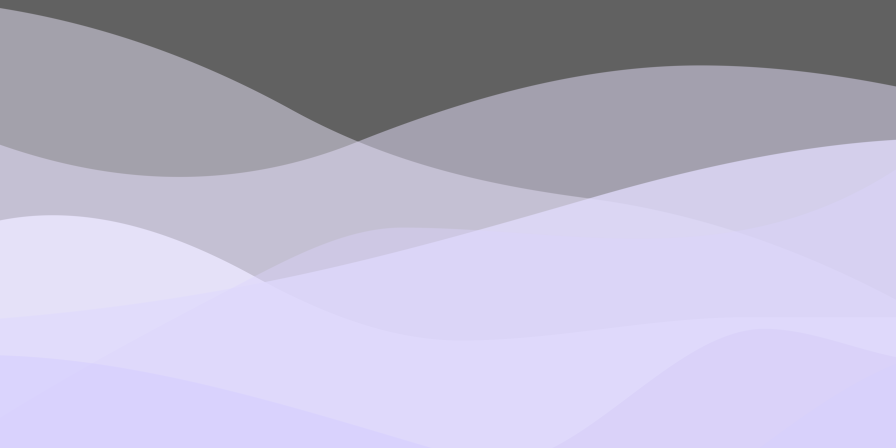
Give the GLSL for this background, as a Shadertoy shader.

```glsl
// Layered translucent lavender waves rolling over a dark grey backdrop.

// Cubic arc between two knots, each given as (x, height, slope).
float arc(float x, vec3 a, vec3 b) {
    float span = b.x - a.x;
    float t = clamp((x - a.x) / span, 0.0, 1.0);
    float s = 1.0 - t;
    return mix(a.y, b.y, t * t * (3.0 - 2.0 * t))
         + span * t * s * (a.z * s - b.z * t);
}

// Smooth crest through four knots.
float crest(float x, vec3 a, vec3 b, vec3 c, vec3 d) {
    return x < b.x ? arc(x, a, b) : x < c.x ? arc(x, b, c) : arc(x, c, d);
}

// Blend a tint into everything below the given height.
void fillBelow(inout vec3 color, float y, float height, vec3 tint, float opacity) {
    float edge = 0.75 / iResolution.y;
    color = mix(color, tint, opacity * smoothstep(-edge, edge, height - y));
}

void mainImage(out vec4 fragColor, in vec2 fragCoord) {
    // The canvas spans 0..2 across and 0..1 up.
    vec2 p = fragCoord / iResolution.xy * vec2(2.0, 1.0);
    vec3 color = vec3(0.38);

    // Tall rear waves
    float fallingWave = crest(p.x, vec3(0.0, 0.982, -0.16), vec3(0.651, 0.755, -0.55),
                              vec3(1.315, 0.557, -0.13), vec3(2.0, 0.331, -0.53));
    fillBelow(color, p.y, fallingWave, vec3(0.90, 0.88, 0.96), 0.5);

    float risingWave = crest(p.x, vec3(0.0, 0.677, -0.35), vec3(0.794, 0.682, 0.4),
                             vec3(1.563, 0.854, 0.0), vec3(2.0, 0.807, -0.2));
    fillBelow(color, p.y, risingWave, vec3(0.90, 0.875, 0.985), 0.5);

    // Pale hill on the left, trailing off to the right
    float paleHill = crest(p.x, vec3(0.0, 0.508, 0.2), vec3(0.568, 0.383, -0.55),
                           vec3(1.029, 0.24, 0.0), vec3(1.667, 0.292, 0.0));
    fillBelow(color, p.y, paleHill, vec3(0.92, 0.904, 1.0), 0.85);

    // Broad slope climbing to the right
    float broadSlope = crest(p.x, vec3(0.0, 0.289, 0.08), vec3(0.599, 0.372, 0.2),
                             vec3(1.315, 0.557, 0.29), vec3(2.0, 0.688, 0.06));
    fillBelow(color, p.y, broadSlope, vec3(0.88, 0.86, 0.985), 0.79);

    // Thin middle veil
    float veil = crest(p.x, vec3(0.0, 0.068, 0.62), vec3(0.568, 0.383, 0.52),
                       vec3(0.898, 0.492, 0.0), vec3(2.0, 0.622, 0.65));
    fillBelow(color, p.y, veil, vec3(0.86, 0.83, 0.99), 0.4);

    // Low front swells in the corners
    float leftSwell = arc(p.x, vec3(0.0, 0.207, -0.03), vec3(1.042, -0.023, -0.29));
    fillBelow(color, p.y, leftSwell, vec3(0.83, 0.80, 1.0), 0.5);

    vec3 swellTop = vec3(1.706, 0.266, 0.0);
    float rightSwell = p.x < swellTop.x
        ? arc(p.x, vec3(1.198, -0.016, 0.4), swellTop)
        : arc(p.x, swellTop, vec3(2.0, 0.203, -0.2));
    fillBelow(color, p.y, rightSwell, vec3(0.835, 0.80, 0.965), 0.5);

    float cornerSwell = arc(p.x, vec3(1.667, -0.021, 0.75), vec3(2.0, 0.188, 0.4));
    fillBelow(color, p.y, cornerSwell, vec3(0.84, 0.81, 0.99), 0.5);

    fragColor = vec4(color, 1.0);
}
```
